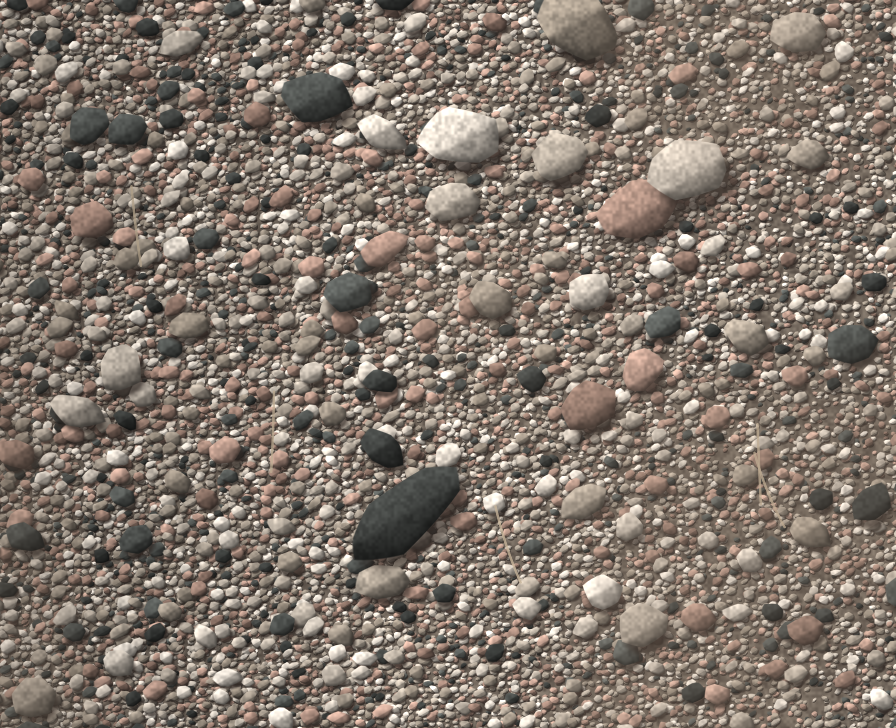
A WebGL 1 fragment shader for this texture:

```glsl
precision highp float;
// Sunlit dry gravel: angular grains, scattered pebbles, a few dark stones and straws.
uniform vec2 u_resolution;

const float TAU = 6.2831853;
const vec2 SUN = vec2(-0.5, 0.86);
const vec3 SHADE = vec3(0.175, 0.145, 0.13);
const vec3 SLATE = vec3(0.27, 0.28, 0.27);
const vec3 RUST = vec3(0.64, 0.51, 0.455);
const vec3 TAN = vec3(0.59, 0.545, 0.49);
const vec3 CREAM = vec3(0.93, 0.895, 0.85);
const vec3 STRAW = vec3(0.74, 0.67, 0.57);

float hash1(vec2 p) {
  vec3 h = fract(p.xyx * 0.1031);
  h += dot(h, h.yzx + 33.33);
  return fract((h.x + h.y) * h.z);
}

vec3 hash3(vec2 p) {
  vec3 h = fract(p.xyx * vec3(0.1031, 0.1030, 0.0973));
  h += dot(h, h.yxz + 33.33);
  return fract((h.xxy + h.yzz) * h.zyx);
}

float noise(vec2 p) {
  vec2 c = floor(p), f = fract(p);
  f = f * f * (3.0 - 2.0 * f);
  return mix(mix(hash1(c), hash1(c + vec2(1, 0)), f.x),
             mix(hash1(c + vec2(0, 1)), hash1(c + vec2(1, 1)), f.x), f.y);
}

vec2 rotate(vec2 p, float angle) {
  float c = cos(angle), s = sin(angle);
  return vec2(c * p.x + s * p.y, c * p.y - s * p.x);
}

// Rounded irregular polygon: 1 on the outline, 0 at the centre.
float outline(vec2 q, float seed) {
  float edge = 0.0;
  for (int k = 0; k < 7; k++) {
    vec2 h = hash3(vec2(float(k) * 7.0, seed * 91.0)).xy;
    float a = (float(k) + 0.7 * h.x) * TAU / 7.0;
    edge = max(edge, dot(q, vec2(cos(a), sin(a))) / mix(0.76, 1.04, h.y));
  }
  return mix(edge, length(q), 0.3);
}

vec3 rockColor(vec3 h, float darkShare) {
  vec3 pale = mix(TAN, CREAM, h.y * h.y * 0.6 + h.y * 0.4);
  vec3 rock = mix(pale, RUST * (0.8 + 0.4 * h.y), step(0.72, h.z) * 0.85);
  return h.x < darkShare ? SLATE * (0.75 + 0.6 * h.y) : rock;
}

// Paints one stone and its shadow over what lies below.
vec3 paintStone(vec3 under, vec2 offset, vec2 radii, float angle,
                vec3 rock, float seed, float grit, float pixel) {
  vec2 q = rotate(offset, angle) / radii;
  if (dot(q, q) > 5.0) return under;
  vec2 shadowPoint = rotate(offset + SUN * radii.y * 0.42, angle) / radii;
  float shadow = 1.0 - smoothstep(0.75, 1.15, length(shadowPoint));
  under = mix(under, SHADE, 0.7 * shadow);
  if (dot(q, q) > 2.5) return under;
  float d = outline(q, seed);
  float soft = 0.75 * pixel / radii.y;
  float facing = dot(offset / radii.y, SUN);
  float facet = smoothstep(-0.15, 0.15, facing + 0.6 * (seed - 0.2));
  float lit = 0.74 + 0.2 * facet + 0.22 * clamp(facing, -1.0, 1.0);
  lit *= 1.0 - 0.28 * smoothstep(0.65, 1.0, d) * (1.0 - facet);
  vec3 body = rock * lit * (0.8 + 0.46 * grit);
  return mix(under, body, 1.0 - smoothstep(1.0 - soft, 1.0 + soft, d));
}

// Scatters stones on a jittered grid, far rows first.
vec3 scatter(vec3 color, vec2 p, float scale, float density,
             float darkShare, float grit, float pixel) {
  vec2 grid = vec2(scale, scale * 1.25);
  vec2 home = floor(p * grid);
  for (int j = 1; j >= -1; j--) {
    for (int i = -1; i <= 1; i++) {
      vec2 cell = home + vec2(float(i), float(j));
      vec3 place = hash3(cell + scale * 3.7);
      vec3 form = hash3(cell + scale * 5.3 + 41.0);
      vec3 tint = hash3(cell + scale * 8.1 + 87.0);
      vec2 center = (cell + 0.2 + 0.6 * place.xy) / grid;
      float chance = density * mix(1.35, 0.7, smoothstep(0.1, 1.1, center.x));
      if (place.z > chance) continue;
      vec2 radii = mix(0.32, 0.56, form.x) / scale * vec2(1.0, mix(0.55, 0.92, form.y));
      color = paintStone(color, p - center, radii, (form.z - 0.42) * 1.5,
                         rockColor(tint, darkShare), form.z, grit, pixel);
    }
  }
  return color;
}

// Thin dry stems lying across the ground.
vec3 paintStraws(vec3 color, vec2 p, float aspect, float pixel) {
  for (int k = 0; k < 5; k++) {
    vec3 h = hash3(vec2(float(k) * 13.0, 29.0));
    vec2 q = rotate(p - h.xy * vec2(aspect, 1.0), 1.1 + h.z);
    q.y += 3.0 * q.x * q.x * (h.z - 0.5);
    float d = length(vec2(max(abs(q.x) - 0.055, 0.0), q.y));
    color = mix(color, STRAW, 0.75 * (1.0 - smoothstep(0.001, 0.001 + pixel, d)));
  }
  return color;
}

void main() {
  float pixel = 1.0 / u_resolution.y;
  float aspect = u_resolution.x * pixel;
  vec2 p = gl_FragCoord.xy * pixel;
  float grit = 0.6 * noise(p * 230.0) + 0.4 * noise(p * 85.0 + 17.0);

  // Ground, then layers from fine grains to pebbles.
  vec3 color = mix(SHADE, TAN, 0.25 + 0.6 * grit);
  color = scatter(color, p, 98.0, 1.0, 0.06, grit, pixel);
  color = scatter(color, p, 70.0, 0.8, 0.08, grit, pixel);
  color = scatter(color, p, 45.0, 0.42, 0.13, grit, pixel);
  color = scatter(color, p, 27.0, 0.2, 0.22, grit, pixel);
  color = scatter(color, p, 14.0, 0.1, 0.35, grit, pixel);
  color = paintStraws(color, p, aspect, pixel);
  color = scatter(color, p, 8.5, 0.055, 0.4, grit, pixel);

  // Focal stones: a long dark slab and a pale block.
  color = paintStone(color, p - vec2(0.455 * aspect, 0.3), vec2(0.092, 0.044),
                     0.68, SLATE * 0.95, 0.37, grit, pixel);
  color = paintStone(color, p - vec2(0.77 * aspect, 0.767), vec2(0.058, 0.042),
                     0.1, mix(TAN, CREAM, 0.55), 0.62, grit, pixel);

  // Dusty brown drifts and a dimmer left side.
  float dust = smoothstep(0.5, 0.85, noise(p * 3.2 + 5.0));
  color = mix(color, vec3(0.52, 0.45, 0.385), 0.22 * dust);
  color *= mix(0.9, 1.07, smoothstep(0.0, 0.55 * aspect, p.x));
  gl_FragColor = vec4(clamp(color, 0.0, 1.0), 1.0);
}
```
